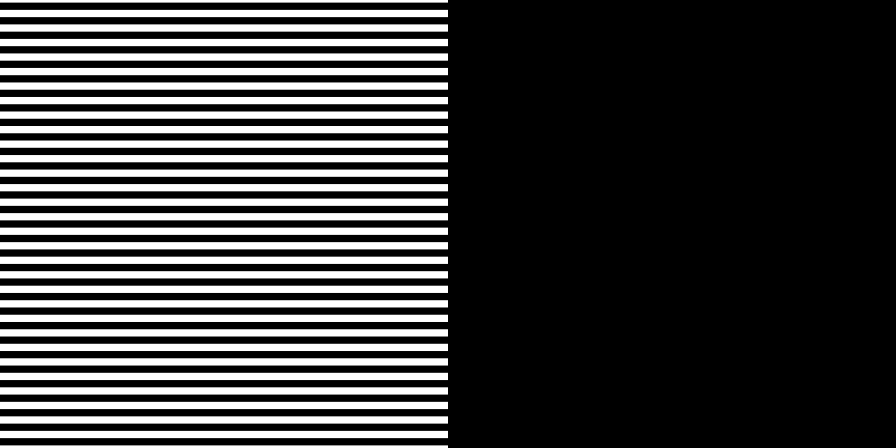
Give the GLSL for this pattern, as a Shadertoy shader.

```glsl
const vec3 INK = vec3(0.0);
const vec3 PAPER = vec3(1.0);
const float STRIPE_COUNT = 30.86;   // periods over the canvas height
const float STRIPE_DUTY = 0.5;      // bright share of each period
const float PANEL_EDGE = 0.5;       // right end of the striped panel

// Coverage of a region whose signed distance is negative inside
float coverage(float signedDist, float pixelSize) {
    return clamp(0.5 - signedDist / pixelSize, 0.0, 1.0);
}

// Signed distance to repeated bands, with a dark band centred on zero
float stripeDistance(float height, float count, float duty) {
    float fromBandCentre = abs(fract(height * count) - 0.5);
    return (fromBandCentre - 0.5 * duty) / count;
}

void mainImage(out vec4 fragColor, in vec2 fragCoord) {
    vec2 uv = fragCoord / iResolution.xy;
    vec2 pixel = 1.0 / iResolution.xy;

    // Stripes mirrored about the middle of the canvas
    float bands = stripeDistance(uv.y - 0.5, STRIPE_COUNT, STRIPE_DUTY);
    float stripes = coverage(bands, pixel.y);

    // Only the left panel is striped
    float panel = coverage(uv.x - PANEL_EDGE, pixel.x);

    fragColor = vec4(mix(INK, PAPER, stripes * panel), 1.0);
}
```
